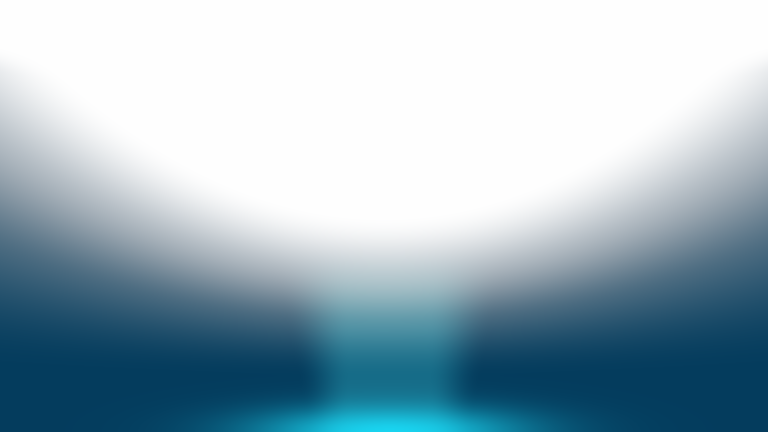
This background is drawn by a Shadertoy shader. Its source:

```glsl
// A pale studio backdrop that sinks into deep blue at the floor and sides.
// A curved vertical ramp sets the tone; a soft teal column and a bright
// elliptical floor glow are laid over it in canvas units.

#define NAVY         vec3(0.015, 0.235, 0.365)
#define SLATE        vec3(0.49, 0.55, 0.60)
#define WHITE        vec3(0.997)
#define COLUMN_TINT  vec3(0.07, 0.185, 0.165)
#define GLOW_COLOR   vec3(0.10, 0.83, 0.94)
#define CENTER_X     0.507
#define GLOW_RADII   vec2(0.175, 0.058)
#define TOP_EDGE     0.90

// Height within the bowl: 0 at its dark foot, 1 where it turns white.
float bowlHeight(vec2 uv, float side) {
    float bend = side * side;
    float foot = 0.16 + 0.06 * bend;
    float rim = 0.52 + 0.50 * bend;
    return (uv.y - foot) / (rim - foot);
}

vec3 backdrop(vec2 uv) {
    float side = abs(2.0 * uv.x - 1.0);
    float height = bowlHeight(uv, side);
    vec3 color = mix(NAVY, SLATE, smoothstep(-0.1, 0.55, height));
    color = mix(color, WHITE, smoothstep(0.25, 0.95, height));

    // The white ceiling ends in a soft edge that dips towards the middle.
    float ceilingEdge = TOP_EDGE - 0.15 * (1.0 - side);
    float ceiling = smoothstep(ceilingEdge - 0.07, ceilingEdge, uv.y);
    return mix(color, WHITE, ceiling);
}

// Soft column, slightly wider at the top, fading into the pale area.
float columnMask(vec2 uv) {
    float outer = 0.105 + 0.12 * uv.y;
    float across = 1.0 - smoothstep(0.05, outer, abs(uv.x - CENTER_X));
    return across * (1.0 - smoothstep(0.22, 0.44, uv.y));
}

float floorGlow(vec2 uv) {
    vec2 offset = (uv - vec2(CENTER_X, 0.0)) / GLOW_RADII;
    return exp(-dot(offset, offset));
}

void mainImage(out vec4 fragColor, in vec2 fragCoord) {
    vec2 uv = fragCoord / iResolution.xy;
    vec3 color = backdrop(uv);
    color += COLUMN_TINT * columnMask(uv);
    color = mix(color, GLOW_COLOR, floorGlow(uv));
    fragColor = vec4(clamp(color, 0.0, 1.0), 1.0);
}
```
